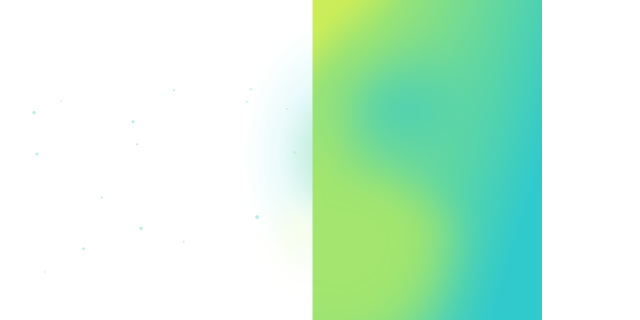
Reproduce this background procedurally as a Shadertoy shader.

```glsl
// A white page with a tall panel of blended lime, green and cyan.
// The panel is a slanted gradient with two soft blobs; beside it lies
// a clipped elliptical glow and a sparse scatter of pale dots.

// Layout: x and y run from 0 to 1 across the canvas
const float PANEL_LEFT = 0.4883;
const float PANEL_RIGHT = 0.847;
const vec2 GLOW_CENTER = vec2(0.521, 0.518);
const vec2 GLOW_RADIUS = vec2(0.152, 0.445);
const vec2 TINT_CENTER = vec2(0.469, 0.27);
const vec2 TINT_RADIUS = vec2(0.035, 0.10);

// Blobs, in panel coordinates
const vec2 TEAL_CENTER = vec2(0.41, 0.655);
const vec2 TEAL_RADIUS = vec2(0.29, 0.17);
const vec2 LIME_CENTER = vec2(0.17, 0.25);
const vec2 LIME_RADIUS = vec2(0.43, 0.20);
const float LIME_LOWER_RADIUS = 0.35;

// Dots, sizes relative to canvas height
const int DOT_COUNT = 16;
const vec2 DOT_MIN = vec2(0.02, 0.15);
const vec2 DOT_MAX = vec2(0.48, 0.87);
const float DOT_SMALL = 0.002;
const float DOT_LARGE = 0.006;

const vec3 WHITE = vec3(1.0);
const vec3 YELLOW = vec3(0.80, 0.93, 0.35);
const vec3 LIME = vec3(0.64, 0.90, 0.43);
const vec3 GREEN = vec3(0.37, 0.84, 0.64);
const vec3 TEAL = vec3(0.32, 0.82, 0.69);
const vec3 CYAN = vec3(0.19, 0.79, 0.80);
const vec3 GLOW_INNER = vec3(0.78, 0.94, 0.88);
const vec3 GLOW_OUTER = vec3(0.91, 0.98, 0.98);
const vec3 GLOW_TINT = vec3(0.98, 1.0, 0.91);
const vec3 DOT_COLOR = vec3(0.74, 0.93, 0.91);

float hash(float n) {
    return fract(sin(n * 12.9898) * 43758.5453);
}

float ramp(float a, float b, float x) {
    return clamp((x - a) / (b - a), 0.0, 1.0);
}

vec3 panelColor(vec2 p) {
    // Slanted gradient with a yellow upper left corner
    float depth = 1.0 - p.y;
    float slant = p.x + 0.44 * depth;
    vec3 color = mix(LIME, GREEN, ramp(0.30, 0.85, slant));
    color = mix(color, CYAN, ramp(0.85, 1.22, slant));
    color = mix(YELLOW, color, smoothstep(0.10, 0.42, p.x + 1.3 * depth));

    // Teal blob above, flat-topped lime blob below
    vec2 d = (p - TEAL_CENTER) / TEAL_RADIUS;
    color = mix(color, TEAL, 0.9 * exp(-dot(d, d)));
    d = p - LIME_CENTER;
    d /= vec2(LIME_RADIUS.x, d.y < 0.0 ? LIME_LOWER_RADIUS : LIME_RADIUS.y);
    float d2 = dot(d, d);
    return mix(color, LIME, exp(-d2 * d2));
}

vec3 glowColor(vec2 uv) {
    float r = length((uv - GLOW_CENTER) / GLOW_RADIUS);
    vec3 color = mix(GLOW_INNER, GLOW_OUTER, smoothstep(0.15, 0.60, r));
    color = mix(color, WHITE, smoothstep(0.42, 1.0, r));
    vec2 d = (uv - TINT_CENTER) / TINT_RADIUS;
    return mix(color, GLOW_TINT, 0.7 * exp(-dot(d, d)));
}

float dotCover(vec2 uv, float aspect, float pixel) {
    float cover = 0.0;
    for (int i = 0; i < DOT_COUNT; i++) {
        float seed = float(i) * 3.0 + 1.0;
        vec2 center = mix(DOT_MIN, DOT_MAX, vec2(hash(seed), hash(seed + 1.0)));
        float radius = mix(DOT_SMALL, DOT_LARGE, hash(seed + 2.0));
        float dist = length((uv - center) * vec2(aspect, 1.0)) - radius;
        cover = max(cover, 1.0 - smoothstep(-0.5 * pixel, 0.5 * pixel, dist));
    }
    return cover;
}

void mainImage(out vec4 fragColor, in vec2 fragCoord) {
    vec2 uv = fragCoord / iResolution.xy;
    float aspect = iResolution.x / iResolution.y;
    vec2 pixel = 1.0 / iResolution.xy;

    // Glow and dots on the left side of the page
    vec3 color = mix(glowColor(uv), DOT_COLOR, dotCover(uv, aspect, pixel.y));

    // Panel, then plain white beyond its right edge
    vec2 p = vec2((uv.x - PANEL_LEFT) / (PANEL_RIGHT - PANEL_LEFT), uv.y);
    float halfPixel = 0.5 * pixel.x;
    float pastLeft = smoothstep(-halfPixel, halfPixel, uv.x - PANEL_LEFT);
    float pastRight = smoothstep(-halfPixel, halfPixel, uv.x - PANEL_RIGHT);
    color = mix(color, panelColor(p), pastLeft);
    color = mix(color, WHITE, pastRight);
    fragColor = vec4(color, 1.0);
}
```
